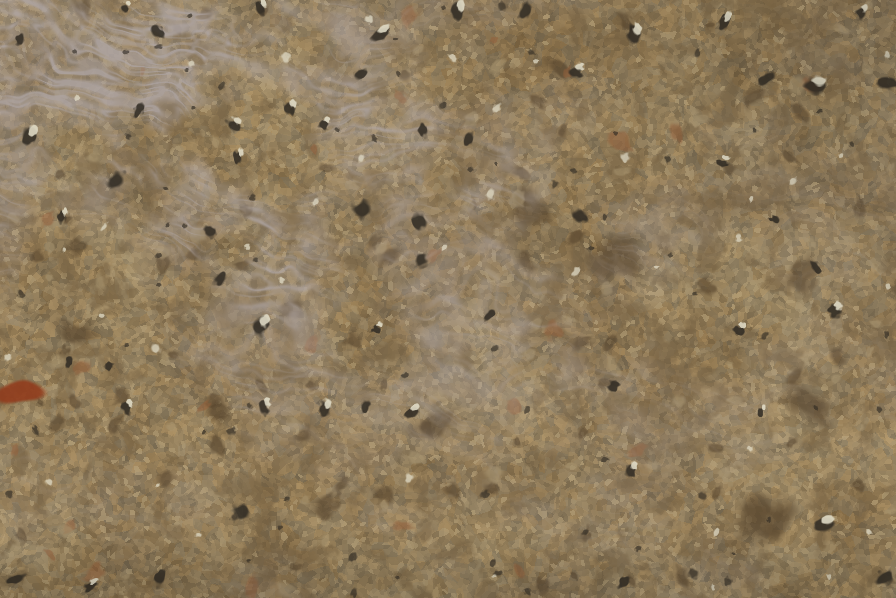
Write a Shadertoy shader that draws this texture.

```glsl
const vec3 SAND = vec3(0.555, 0.475, 0.340);
const vec3 SAND_DARK = vec3(0.455, 0.375, 0.255);
const vec3 SAND_LIGHT = vec3(0.650, 0.575, 0.430);
const vec3 SKY = vec3(0.670, 0.635, 0.630);
const vec3 STONE_DARK = vec3(0.190, 0.170, 0.140);
const vec3 STONE_BROWN = vec3(0.330, 0.260, 0.170);
const vec3 STONE_RUST = vec3(0.560, 0.360, 0.220);
const vec3 STONE_WHITE = vec3(0.860, 0.840, 0.760);
const vec3 LEAF = vec3(0.560, 0.220, 0.100);

vec2 hash2(vec2 p) {
    vec3 q = fract(p.xyx * vec3(0.1031, 0.1030, 0.0973));
    q += dot(q, q.yzx + 33.33);
    return fract((q.xx + q.yz) * q.zy);
}

float noise(vec2 p) {
    vec2 i = floor(p), f = fract(p);
    f = f * f * (3.0 - 2.0 * f);
    float low = mix(hash2(i).x, hash2(i + vec2(1, 0)).x, f.x);
    float high = mix(hash2(i + vec2(0, 1)).x, hash2(i + vec2(1, 1)).x, f.x);
    return mix(low, high, f.y);
}

mat2 rotation(float a) {
    return mat2(cos(a), sin(a), -sin(a), cos(a));
}

float fbm(vec2 p) {
    float sum = 0.0, amp = 0.5;
    for (int k = 0; k < 4; k++) {
        sum += amp * noise(p);
        p = rotation(0.6) * p * 2.03 + 17.0;
        amp *= 0.5;
    }
    return sum / 0.9375;
}

// Random pair belonging to the nearest sand grain
vec2 grain(vec2 p) {
    vec2 cell = floor(p), id = vec2(0);
    float best = 9.0;
    for (int y = -1; y <= 1; y++)
    for (int x = -1; x <= 1; x++) {
        vec2 c = cell + vec2(x, y);
        float d = length(p - c - hash2(c));
        if (d < best) { best = d; id = c; }
    }
    return hash2(id + 71.0);
}

// Coverage of irregular stones, one at most per grid cell
float scatter(vec2 p, float cells, float share, float radius, float seed, float softness) {
    p *= cells;
    vec2 cell = floor(p);
    float cover = 0.0;
    for (int y = -1; y <= 1; y++)
    for (int x = -1; x <= 1; x++) {
        vec2 c = cell + vec2(x, y);
        vec2 pick = hash2(c + seed), shape = hash2(c + seed + 31.0);
        if (pick.x > share) continue;
        vec2 centre = c + 0.15 + 0.7 * hash2(c + seed + 57.0);
        vec2 d = rotation(6.283 * shape.x) * (p - centre);
        d.y *= 1.0 + 0.8 * shape.y;
        float r = radius * cells * (0.55 + 0.75 * pick.y);
        float edge = length(d) / r + 0.8 * (noise(d / r * 1.4 + c * 7.0) - 0.5);
        cover = max(cover, 1.0 - smoothstep(1.0 - softness, 1.0 + softness, edge));
    }
    return cover;
}

// Thin wavy glints stretched along x
float streaks(vec2 p, vec2 frequency) {
    float ridge = 1.0 - abs(2.0 * noise(p * frequency) - 1.0);
    return smoothstep(0.45, 1.0, ridge);
}

void mainImage(out vec4 fragColor, in vec2 fragCoord) {
    vec2 p = fragCoord / iResolution.y;
    vec2 warp = vec2(fbm(p * 5.0), fbm(p * 5.0 + 40.0)) - 0.5;
    vec2 rippled = p + 0.012 * (vec2(noise(p * 24.0), noise(p * 24.0 + 9.0)) - 0.5);

    // Sand bed: broad mottling, then grains of two sizes
    float mottle = fbm(p * 9.0 + warp) - 0.5;
    vec3 color = SAND + (SAND_LIGHT - SAND) * mottle * 1.5;
    vec2 fine = grain(rippled * 125.0), coarse = grain(rippled * 62.0 + 5.0);
    color *= 1.0 + 0.19 * (fine.x - 0.5) + 0.13 * (coarse.x - 0.5);
    color += vec3(0.03, 0.0, -0.035) * (coarse.y - 0.5);
    color = mix(color, SAND_LIGHT * 1.08, 0.6 * smoothstep(0.90, 0.97, fine.y));
    color = mix(color, SAND_DARK, 0.55 * smoothstep(0.56, 0.72, fbm(rippled * 27.0)));

    // Submerged stones and blurred patches
    color = mix(color, STONE_BROWN, 0.65 * scatter(rippled, 5.0, 0.22, 0.030, 3.0, 0.45));
    color = mix(color, STONE_BROWN, 0.60 * scatter(rippled, 13.0, 0.25, 0.013, 19.0, 0.40));
    color = mix(color, STONE_RUST, 0.55 * scatter(rippled, 10.0, 0.12, 0.014, 83.0, 0.30));
    color = mix(color, SAND_LIGHT, 0.55 * scatter(rippled, 16.0, 0.20, 0.011, 45.0, 0.35));
    vec2 leaf = rotation(-0.08) * (rippled - vec2(0.03, 0.343)) / vec2(0.046, 0.017);
    color = mix(color, LEAF, 0.85 * (1.0 - smoothstep(0.75, 1.15, length(leaf))));

    // Sky reflected in the ripples, strongest at the upper left
    vec2 fromSky = (rotation(0.45) * (p - vec2(0.28, 0.79))) / vec2(0.65, 0.32);
    float region = 0.13 + 0.87 * exp(-dot(fromSky, fromSky));
    float patches = smoothstep(0.36, 0.66, fbm(p * 6.5 + 23.0));
    vec2 flow = rotation(0.22) * p + 0.20 * warp;
    float glint = 0.6 * streaks(flow, vec2(9.0, 42.0)) + 0.5 * streaks(flow + 3.0, vec2(20.0, 85.0));
    color = mix(color, SKY, min(0.85, region * patches * (0.28 + 0.8 * glint)));

    // Small dark pebbles, many beside a white one
    vec2 offset = vec2(0.006, 0.009);
    color = mix(color, STONE_DARK, 0.88 * scatter(p, 12.0, 0.27, 0.0115, 11.0, 0.28));
    color = mix(color, STONE_WHITE, 0.90 * scatter(p - offset, 12.0, 0.15, 0.0075, 11.0, 0.28));
    color = mix(color, STONE_WHITE, 0.75 * scatter(p, 14.0, 0.13, 0.0065, 67.0, 0.35));
    color = mix(color, STONE_DARK, 0.65 * scatter(p, 20.0, 0.12, 0.006, 97.0, 0.35));

    // Shade toward the upper right and the lower edge
    float shade = 0.10 * smoothstep(0.8, 1.6, p.x) * smoothstep(0.3, 1.0, p.y);
    shade += 0.10 * (1.0 - smoothstep(0.0, 0.14, p.y));
    fragColor = vec4(color * (1.02 - shade), 1.0);
}
```
